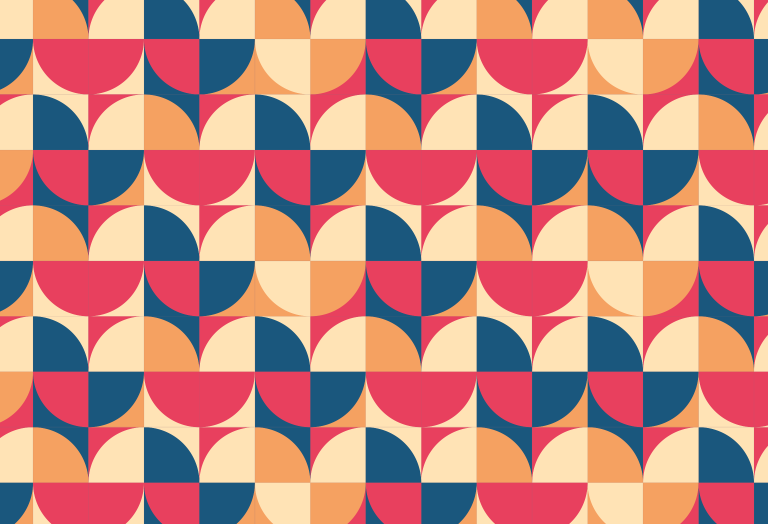
This pattern is drawn by a Shadertoy shader. Its source:

```glsl
const vec3 RED = vec3(0.91, 0.25, 0.37);
const vec3 CREAM = vec3(1.00, 0.89, 0.71);
const vec3 BLUE = vec3(0.10, 0.34, 0.49);
const vec3 ORANGE = vec3(0.96, 0.63, 0.38);
const vec3 SEAM = vec3(0.55, 0.42, 0.47);

const float CELL = 0.07221;                  // cell side, in canvas widths
const vec2 GRID_START = vec2(0.043, 0.0508); // from the top left corner
const int SAMPLES = 3;

// Domes opening upward: cream left half, alternating right half
void domeColors(bool isLeft, bool isOdd, out vec3 disc, out vec3 ground) {
    disc = isLeft ? CREAM : (isOdd ? ORANGE : BLUE);
    ground = isLeft ? RED : (isOdd ? BLUE : CREAM);
}

// Bowls hanging downward: red-blue, cream-orange or plain red
void bowlColors(bool isLeft, bool isOdd, int pair, out vec3 disc, out vec3 ground) {
    if (isOdd) {
        disc = isLeft ? RED : BLUE;
        ground = isLeft ? BLUE : ORANGE;
    } else if ((pair & 3) == 2 || pair < 0) {
        disc = isLeft ? CREAM : ORANGE;
        ground = isLeft ? ORANGE : RED;
    } else {
        disc = RED;
        ground = CREAM;
    }
}

// Colour at a grid position, with y pointing down
vec3 quarterCircles(vec2 grid, float pixel) {
    ivec2 cell = ivec2(floor(grid));
    vec2 local = fract(grid);
    bool isBowl = (cell.y & 1) == 0;
    bool isLeft = ((cell.x + cell.y) & 1) == 0;

    // The alternating sequence skips one pair on the right
    int pair = cell.x >> 1;
    if (pair >= 5) pair++;
    bool isOdd = ((pair + (cell.y >> 1)) & 1) == 1;

    vec3 disc, ground;
    if (isBowl) bowlColors(isLeft, isOdd, pair, disc, ground);
    else domeColors(isLeft, isOdd, disc, ground);

    vec2 center = vec2(isLeft ? 1.0 : 0.0, isBowl ? 0.0 : 1.0);
    float dist = length(local - center) - 1.0;
    vec3 color = mix(disc, ground, smoothstep(-0.5 * pixel, 0.5 * pixel, dist));

    // Faint hairline where cells meet
    vec2 edge = min(local, 1.0 - local);
    float seam = 1.0 - step(0.007, min(edge.x, edge.y));
    return mix(color, SEAM, 0.15 * seam);
}

void mainImage(out vec4 fragColor, in vec2 fragCoord) {
    float pixel = 1.0 / (CELL * iResolution.x);
    vec3 sum = vec3(0.0);

    // Supersampling smooths the straight cell edges
    for (int j = 0; j < SAMPLES; j++) {
        for (int i = 0; i < SAMPLES; i++) {
            vec2 jitter = (vec2(i, j) + 0.5) / float(SAMPLES) - 0.5;
            vec2 pos = fragCoord + jitter;
            pos.y = iResolution.y - pos.y;
            vec2 grid = (pos / iResolution.x - GRID_START) / CELL;
            sum += quarterCircles(grid, pixel / float(SAMPLES));
        }
    }
    fragColor = vec4(sum / float(SAMPLES * SAMPLES), 1.0);
}
```
